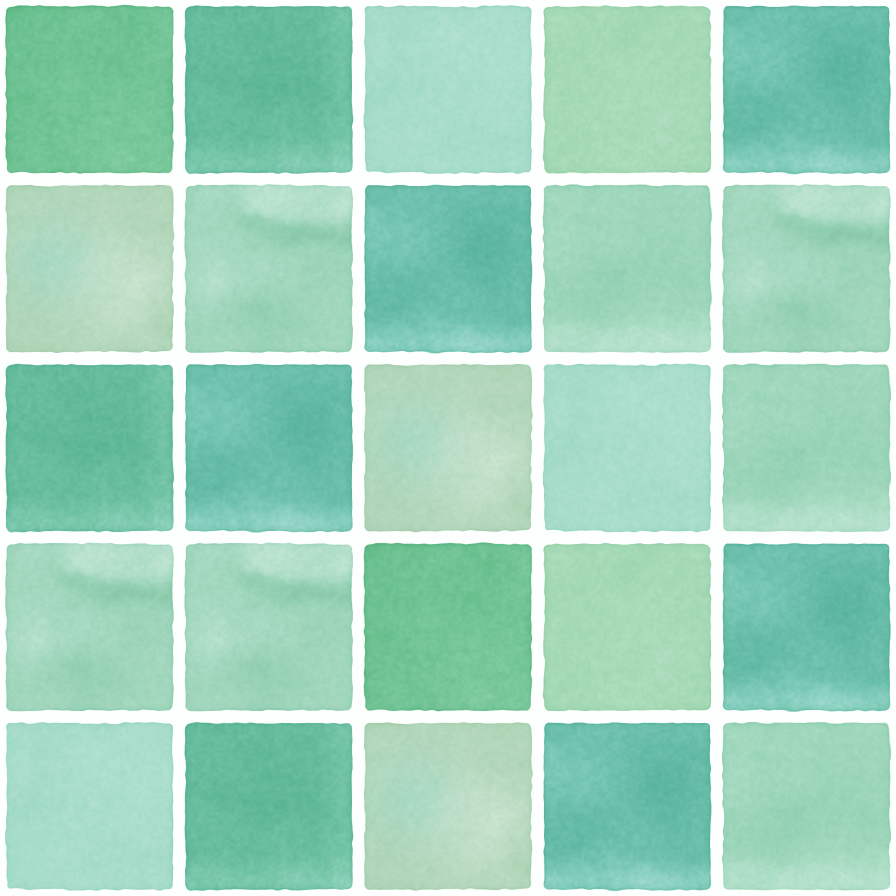
Reproduce this pattern procedurally as a Shadertoy shader.

```glsl
// Five by five grid of rounded watercolour squares in greens and teals on white paper.

const float GRID = 5.0;
const vec3 PAPER = vec3(0.99, 1.0, 0.993);

// Pigment kinds
const int LEAF = 0, EMERALD = 1, AQUA = 2, APPLE = 3;
const int TEAL = 4, SAGE = 5, BRUSHED = 6, MINT = 7;

const vec3 PIGMENTS[8] = vec3[8](
    vec3(0.45, 0.77, 0.59), vec3(0.42, 0.75, 0.63),
    vec3(0.66, 0.865, 0.80), vec3(0.655, 0.855, 0.72),
    vec3(0.43, 0.755, 0.68), vec3(0.715, 0.85, 0.745),
    vec3(0.63, 0.84, 0.74), vec3(0.63, 0.845, 0.74));

// Pigment of each square, top row first
const int LAYOUT[25] = int[25](
    LEAF, EMERALD, AQUA, APPLE, TEAL,
    SAGE, BRUSHED, TEAL, MINT, BRUSHED,
    EMERALD, TEAL, SAGE, AQUA, MINT,
    BRUSHED, BRUSHED, LEAF, APPLE, TEAL,
    AQUA, EMERALD, SAGE, TEAL, MINT);

float hash(vec2 p) {
    vec3 q = fract(p.xyx * vec3(0.1031, 0.1030, 0.0973));
    q += dot(q, q.yzx + 33.33);
    return fract((q.x + q.y) * q.z);
}

float valueNoise(vec2 p) {
    vec2 i = floor(p), f = fract(p);
    f = f * f * (3.0 - 2.0 * f);
    float low = mix(hash(i), hash(i + vec2(1, 0)), f.x);
    float high = mix(hash(i + vec2(0, 1)), hash(i + vec2(1, 1)), f.x);
    return mix(low, high, f.y);
}

// Layered noise, centred on zero
float fbm(vec2 p) {
    float sum = 0.0, gain = 0.5;
    for (int i = 0; i < 4; i++) {
        sum += gain * (valueNoise(p) - 0.5);
        p = mat2(0.8, 0.6, -0.6, 0.8) * p * 2.03 + 7.1;
        gain *= 0.5;
    }
    return sum;
}

float roundedBox(vec2 p, float halfSize, float radius) {
    vec2 q = abs(p) - halfSize + radius;
    return length(max(q, 0.0)) + min(max(q.x, q.y), 0.0) - radius;
}

// Soft round spot
float bloom(vec2 p, vec2 centre, float radius) {
    vec2 d = (p - centre) / radius;
    return exp(-dot(d, d));
}

// Pigment density across a square: pools, pale washes and brush marks
float washDensity(int kind, vec2 p, vec2 seed) {
    float cloud = fbm(p * 3.5 + seed);
    vec2 w = p + 0.18 * vec2(cloud, fbm(p * 4.0 + seed + 31.0));
    float density = 1.0 + 0.22 * cloud;
    float paleFoot = smoothstep(-0.24, -0.42, w.y);
    if (kind == LEAF) density += 0.12 * w.y - 0.10 * w.x;
    if (kind == EMERALD) {
        density += 0.17 * bloom(w, vec2(0.05, 0.08), 0.3) - 0.18 * paleFoot;
        density -= 0.13 * smoothstep(0.25, 0.45, w.x);
    }
    if (kind == TEAL) {
        density += 0.15 * bloom(w, vec2(0.22, 0.1), 0.26) - 0.27 * paleFoot;
        density += 0.10 * bloom(w, vec2(-0.28, -0.2), 0.2);
        density -= 0.12 * bloom(w, vec2(-0.4, 0.3), 0.2);
    }
    if (kind == SAGE) density += 0.10 - 0.30 * bloom(w, vec2(0.17, -0.1), 0.28);
    if (kind == BRUSHED) {
        float stroke = w.y - 0.23 + 0.25 * w.x - 0.3 * w.x * w.x;
        float reach = smoothstep(-0.25, -0.05, w.x);
        density += reach * (0.25 * exp(-pow(stroke / 0.07, 2.0)) - 0.28 * smoothstep(0.02, 0.14, stroke));
        density += 0.15 * bloom(w * vec2(0.5, 1.0), vec2(0.0, -0.28), 0.12);
        density -= 0.16 * bloom(w, vec2(-0.34, -0.08), 0.16);
    }
    if (kind == MINT) {
        density += 0.16 * bloom(w * vec2(0.6, 1.0), vec2(0.03, -0.03), 0.2);
        density -= 0.22 * paleFoot;
    }
    return density;
}

vec3 paintSquare(int kind, vec2 p, float edge, vec2 seed) {
    vec3 pigment = PIGMENTS[kind];
    // Cool tint bleeding into the sage wash
    if (kind == SAGE) pigment = mix(pigment, PIGMENTS[AQUA], 0.6 * bloom(p, vec2(-0.2, 0.04), 0.25));
    float density = washDensity(kind, p, seed);
    density += 0.20 * fbm(p * 28.0 + seed) + 0.12 * (valueNoise(p * 58.0 + seed) - 0.5);
    // Pigment gathered along the rim
    float rim = 0.6 + 0.8 * valueNoise(p * 6.0 + seed);
    density += rim * (0.07 * smoothstep(-0.05, 0.0, edge) + 0.13 * smoothstep(-0.016, -0.003, edge));
    return pow(pigment, vec3(density));
}

void mainImage(out vec4 fragColor, in vec2 fragCoord) {
    vec2 grid = fragCoord / iResolution.xy * GRID;
    float pixel = GRID / min(iResolution.x, iResolution.y);
    ivec2 cell = clamp(ivec2(floor(grid)), ivec2(0), ivec2(4));
    vec2 p = grid - vec2(cell) - 0.5;
    int kind = LAYOUT[(4 - cell.y) * 5 + cell.x];
    vec2 seed = vec2(17.3, 41.7) * float(kind + 1);

    // Hand-cut outline
    float wobble = 0.014 * fbm(p * 9.0 + seed) + 0.009 * (valueNoise(p * 26.0 + seed) - 0.5);
    float edge = roundedBox(p, 0.465, 0.03) + wobble;
    float cover = 1.0 - smoothstep(-0.7 * pixel, 0.7 * pixel, edge);

    fragColor = vec4(mix(PAPER, paintSquare(kind, p, edge, seed), cover), 1.0);
}
```
